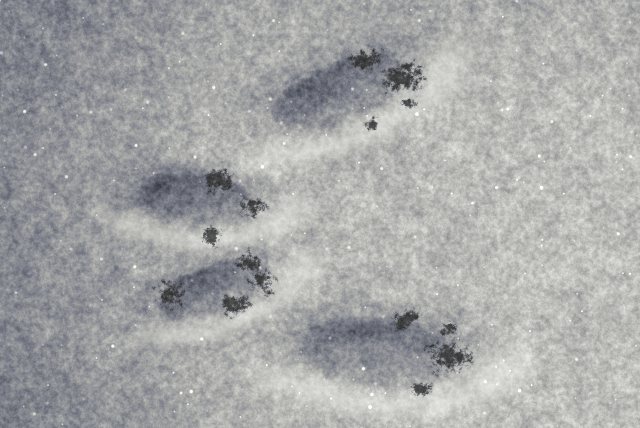
Give the GLSL for this texture, as a Shadertoy shader.

```glsl
// Sunlit grainy snow with four shaded paw hollows, dark crumbs and ice sparkles.

float hash(vec2 p) {
    vec3 h = fract(vec3(p.xyx) * 0.1031);
    h += dot(h, h.yzx + 33.33);
    return fract((h.x + h.y) * h.z);
}

float cornerSlope(vec2 cell, vec2 offset) {
    float a = 6.2832 * hash(cell);
    return dot(vec2(cos(a), sin(a)), offset);
}

float gradientNoise(vec2 p) {
    vec2 i = floor(p), f = fract(p), e = vec2(0, 1);
    vec2 u = f * f * f * (f * (f * 6.0 - 15.0) + 10.0);
    return mix(mix(cornerSlope(i, f), cornerSlope(i + e.yx, f - e.yx), u.x),
               mix(cornerSlope(i + e, f - e), cornerSlope(i + e.yy, f - e.yy), u.x), u.y);
}

float fbm(vec2 p) {
    float sum = 0.0, amp = 1.0;
    for (int i = 0; i < 4; i++) {
        sum += amp * gradientNoise(p);
        p = mat2(1.6, 1.2, -1.2, 1.6) * p + 17.3;
        amp *= 0.65;
    }
    return sum;
}

// Hollows: centre, half length, tilt
const vec4 hollows[4] = vec4[4](
    vec4(0.80, 0.785, 0.185, 0.38), vec4(0.455, 0.535, 0.155, -0.06),
    vec4(0.50, 0.325, 0.150, 0.32), vec4(0.885, 0.180, 0.205, -0.08));

// Crumbs: centre, radius
const vec3 crumbs[15] = vec3[15](
    vec3(0.855, 0.860, 0.030), vec3(0.940, 0.820, 0.036), vec3(0.950, 0.760, 0.015),
    vec3(0.873, 0.711, 0.016), vec3(0.512, 0.574, 0.030), vec3(0.588, 0.518, 0.024),
    vec3(0.498, 0.446, 0.020), vec3(0.576, 0.388, 0.025), vec3(0.615, 0.342, 0.026),
    vec3(0.550, 0.290, 0.026), vec3(0.400, 0.315, 0.028), vec3(0.952, 0.250, 0.024),
    vec3(1.053, 0.230, 0.018), vec3(1.052, 0.165, 0.040), vec3(0.990, 0.092, 0.019));

// Rare bright points, one candidate per grid cell
float sparkle(vec2 p, float density) {
    vec2 cell = floor(p * density);
    vec2 spot = 0.25 + 0.5 * vec2(hash(cell + 3.7), hash(cell + 9.1));
    float glint = step(0.955, hash(cell + 21.0)) * hash(cell + 5.0);
    return glint * (1.0 - smoothstep(0.05, 0.22, length(fract(p * density) - spot)));
}

void mainImage(out vec4 fragColor, in vec2 fragCoord) {
    vec2 p = fragCoord / iResolution.y;
    vec2 warp = vec2(fbm(p * 16.0), fbm(p * 16.0 + 40.0));

    // Broad light, dimmer towards the left edge and upper corners
    float light = mix(0.53, 0.705, smoothstep(-0.1, 0.65, p.x));
    light += 0.03 * smoothstep(0.7, 1.3, p.x);
    light -= 0.07 * smoothstep(0.65, 1.05, p.y);
    light -= 0.05 * smoothstep(0.25, 0.0, p.y) * smoothstep(0.8, 0.2, p.x);

    // Sunken hollows: shaded upper wall, paler floor, bright lower rim
    float shade = 0.0, rim = 0.0;
    for (int i = 0; i < 4; i++) {
        vec4 h = hollows[i];
        vec2 q = p - h.xy + 0.012 * warp;
        float c = cos(h.w), s = sin(h.w);
        q = mat2(c, -s, s, c) * q / (h.z * vec2(1.0, 0.43));
        float d = length(q);
        float inside = 1.0 - smoothstep(0.72, 1.12, d);
        float wall = smoothstep(-0.7, 0.65, q.y - 0.25 * q.x);
        shade = max(shade, inside * (0.11 + 0.17 * wall));
        shade = max(shade, 0.11 * wall * (1.0 - smoothstep(0.8, 1.75, d)));
        float band = (d - 1.42) / 0.34;
        rim = max(rim, exp(-band * band) * smoothstep(0.3, -0.8, q.y - 0.35 * q.x));
    }
    light += 0.11 * rim - shade;

    // Lumps and crystal grain
    float lumps = fbm(p * 7.0 + 5.0);
    float clods = fbm(p * 24.0 + 11.0);
    float grain = fbm(p * 75.0 + 31.0);
    float roughness = 1.0 - 0.5 * rim;
    light += 0.05 * lumps + roughness * (0.10 * clods + 0.115 * grain);

    // Dark broken crumbs
    float soil = 0.0;
    for (int i = 0; i < 15; i++) {
        float d = length((p - crumbs[i].xy + 0.013 * warp) * vec2(0.85, 1.1)) / crumbs[i].z;
        d += 0.55 * clods + 0.55 * grain;
        soil = max(soil, 1.0 - smoothstep(0.35, 1.1, d));
    }
    light = clamp(mix(light, 0.21 + 0.08 * grain, 0.85 * soil), 0.08, 0.9);

    // Bluish shadows, faintly warm highlights
    float cool = smoothstep(0.72, 0.45, light) * (1.0 - 0.8 * soil);
    vec3 color = vec3(light) + mix(vec3(0.003, 0.003, -0.008), vec3(-0.012, 0.002, 0.042), cool);

    // Ice glints
    color += 0.3 * sparkle(p, 65.0) + 0.45 * sparkle(p + 2.3, 38.0) * vec3(1.0, 0.97, 0.93);
    fragColor = vec4(clamp(color, 0.0, 1.0), 1.0);
}
```
